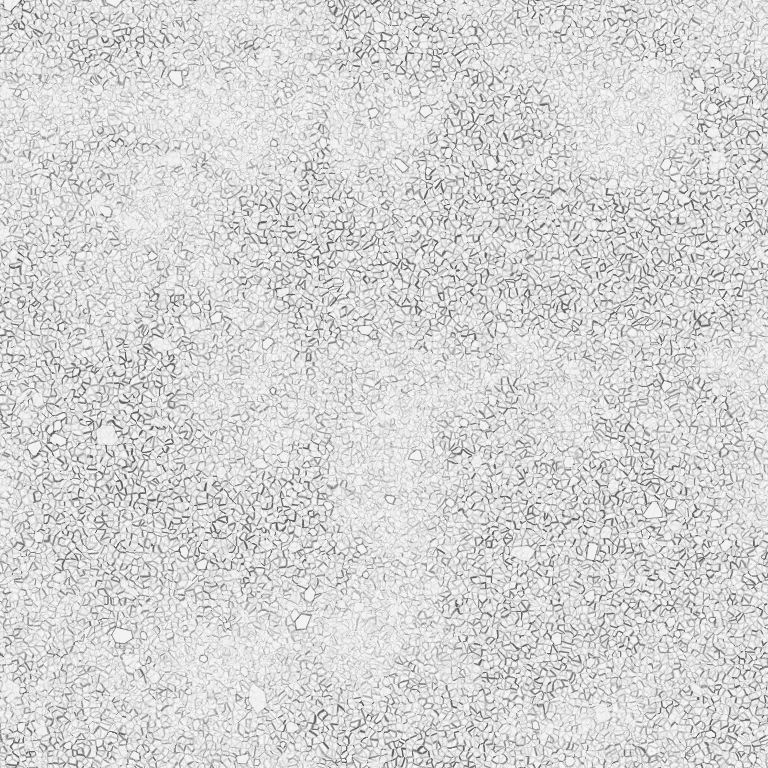
This texture is drawn by a WebGL 2 fragment shader. Its source:

```glsl
#version 300 es
precision highp float;
// Pale crushed gravel: a fine bed of angular grains parted by grey cracks.
// Two Voronoi layers give the grains, value noise fades the cracks in patches,
// and scattered convex polygons lay larger, almost white stones on top.

uniform vec2 u_resolution;
out vec4 fragColor;

// Integer hash of a lattice cell, two values in 0..1
vec2 hash2(vec2 cell) {
    uvec2 v = uvec2(ivec2(cell)) * 1664525u + 1013904223u;
    v.x += v.y * 1664525u;
    v.y += v.x * 1664525u;
    v ^= v >> 16u;
    v.x += v.y * 1664525u;
    v.y += v.x * 1664525u;
    v ^= v >> 16u;
    return vec2(v & 65535u) / 65535.0;
}

float valueNoise(vec2 p) {
    vec2 i = floor(p), f = fract(p);
    f = f * f * (3.0 - 2.0 * f);
    float low = mix(hash2(i).x, hash2(i + vec2(1, 0)).x, f.x);
    float high = mix(hash2(i + vec2(0, 1)).x, hash2(i + vec2(1, 1)).x, f.x);
    return mix(low, high, f.y);
}

// x: distance to the border between the two nearest grains
// y: random value belonging to that border, z: random value of the grain
vec3 grains(vec2 p) {
    vec2 base = floor(p), nearest = vec2(8), second = vec2(8);
    vec2 nearestId = base, secondId = base;
    for (int y = -1; y <= 1; y++)
    for (int x = -1; x <= 1; x++) {
        vec2 id = base + vec2(x, y);
        vec2 toSeed = id + hash2(id) - p;
        float d = dot(toSeed, toSeed);
        if (d < dot(nearest, nearest)) {
            second = nearest;
            secondId = nearestId;
            nearest = toSeed;
            nearestId = id;
        } else if (d < dot(second, second)) {
            second = toSeed;
            secondId = id;
        }
    }
    float border = dot(0.5 * (nearest + second), normalize(second - nearest + 1e-5));
    return vec3(border, hash2(nearestId + secondId + 900.0).x, hash2(nearestId + 500.0).y);
}

// Scattered angular stones; x: signed distance in canvas units, y: outline strength
vec2 stones(vec2 uv, float count, float chance, float radius) {
    vec2 base = floor(uv * count), result = vec2(1, 0);
    for (int y = -1; y <= 1; y++)
    for (int x = -1; x <= 1; x++) {
        vec2 id = base + vec2(x, y);
        vec2 kind = hash2(id + 300.0);
        if (kind.x > chance) continue;
        vec2 p = uv - (id + hash2(id + 700.0)) / count;
        vec2 form = hash2(id + 1100.0);
        float size = radius * mix(0.55, 1.25, form.x * form.x);
        float turn = 6.2832 * form.y;
        p = mat2(cos(turn), sin(turn), -sin(turn), cos(turn)) * p;
        p.x *= mix(0.65, 1.1, kind.y);
        float d = -1.0;
        for (int side = 0; side < 6; side++) {
            vec2 vary = hash2(id * 6.0 + vec2(side, 1500));
            float angle = (float(side) + 0.7 * vary.x) * 1.0472;
            d = max(d, dot(p, vec2(cos(angle), sin(angle))) - size * mix(0.65, 1.1, vary.y));
        }
        if (d < result.x) result = vec2(d, hash2(id + 1900.0).x);
    }
    return result;
}

// Lays stones over the shade: pale face, soft grey rim
float layStones(float shade, vec2 stone, float soft) {
    float face = 1.0 - smoothstep(-soft, soft, stone.x);
    float rim = 1.0 - smoothstep(0.0, 0.0014, abs(stone.x - 0.0006));
    shade = mix(shade, 0.955, face * mix(0.65, 0.97, stone.y));
    return shade - 0.33 * rim * stone.y * stone.y;
}

void main() {
    vec2 uv = gl_FragCoord.xy / u_resolution.y;
    float pixel = 1.0 / u_resolution.y;

    // Bent coordinates make grain sizes and outlines uneven
    vec2 bend = vec2(valueNoise(uv * 70.0), valueNoise(uv * 70.0 + 40.0)) - 0.5;
    vec2 p = uv + 0.006 * bend;

    // Broad and small patches where the cracks fade out
    float cloud = 0.5 * valueNoise(uv * 6.0 + 3.0) + 0.3 * valueNoise(uv * 15.0 + 60.0)
                + 0.2 * valueNoise(uv * 38.0 + 90.0);
    float patchiness = mix(0.35, 1.3, smoothstep(0.22, 0.72, cloud));

    // Main grains and the finer grit among them
    vec3 coarse = grains(p * 128.0);
    vec3 fine = grains(p * 215.0 + 31.0);
    float crack = 1.0 - smoothstep(0.0, max(0.27, 90.0 * pixel), coarse.x);
    float grit = 1.0 - smoothstep(0.0, max(0.32, 120.0 * pixel), fine.x);
    float shade = 0.968 - 0.04 * coarse.z * coarse.z;
    shade -= crack * patchiness * mix(0.08, 0.5, coarse.y * coarse.y);
    shade -= grit * mix(0.01, 0.17, fine.y * fine.y) * mix(1.1, 0.8, patchiness);

    // Small stones, then a few large ones
    float soft = max(0.0008, 0.6 * pixel);
    shade = layStones(shade, stones(uv, 42.0, 0.3, 0.0062), soft);
    shade = layStones(shade, stones(uv + 5.0, 12.0, 0.24, 0.0125), soft);

    fragColor = vec4(vec3(clamp(shade, 0.36, 0.975)), 1.0);
}
```
